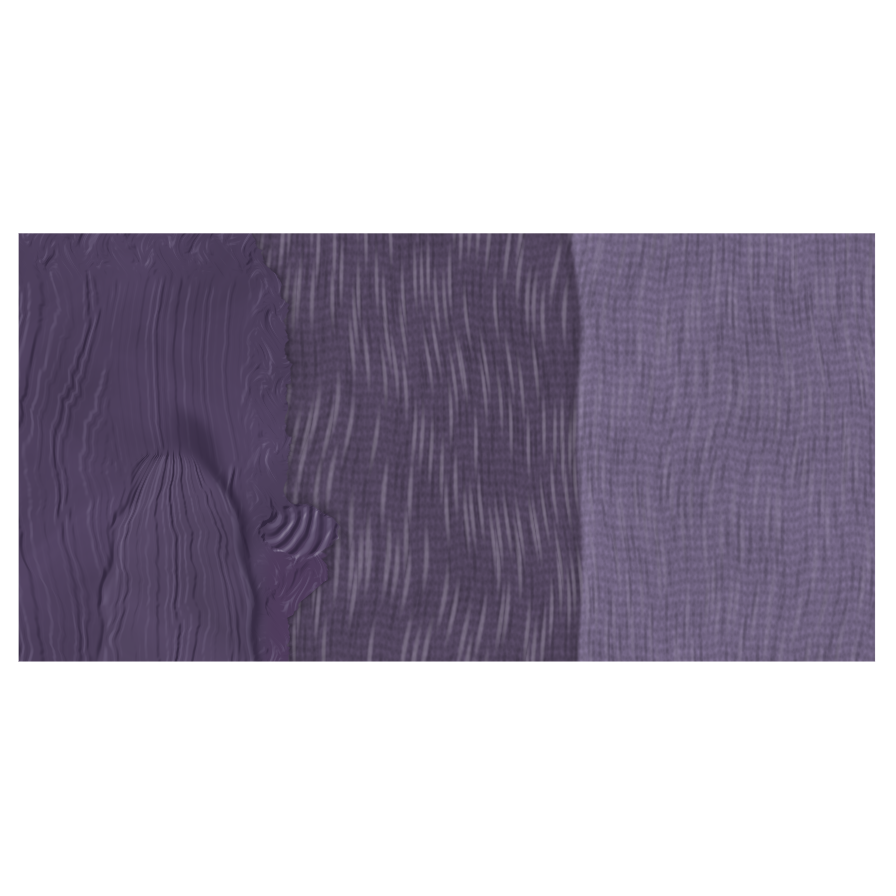
Reproduce this texture procedurally as a Shadertoy shader.

```glsl
// Violet paint swatch on white: thick glossy impasto, a dark brushed coat and a paler tint.
// The impasto is a height field of grooves and folds, lit by its slope; the coats
// combine a woven canvas of sines with long bristle dashes from stretched cellular noise.

const float TAU = 6.2832;
const vec2 SWATCH_LOW = vec2(0.0208, 0.2617);
const vec2 SWATCH_HIGH = vec2(0.9766, 0.7396);
const vec3 SHADOW = vec3(0.17, 0.13, 0.22);
const vec3 BODY = vec3(0.305, 0.25, 0.365);
const vec3 DARK_COAT = vec3(0.325, 0.275, 0.375);
const vec3 PALE_COAT = vec3(0.44, 0.39, 0.51);
const vec3 GLOSS = vec3(0.72, 0.69, 0.75);

vec2 hash2(vec2 cell) {
    vec3 q = fract(cell.xyx * vec3(0.1031, 0.1030, 0.0973));
    q += dot(q, q.yzx + 33.33);
    return fract((q.xx + q.yz) * q.zy);
}

// Distance to the nearest scattered point
float cellular(vec2 p) {
    vec2 cell = floor(p), f = fract(p);
    float nearest = 2.0;
    for (int j = -1; j <= 1; j++)
        for (int i = -1; i <= 1; i++) {
            vec2 offset = vec2(i, j);
            vec2 d = offset + hash2(cell + offset) - f;
            nearest = min(nearest, dot(d, d));
        }
    return sqrt(nearest);
}

// Smooth folds from sines that bend each other
float folds(vec2 p) {
    float sum = 0.0, gain = 0.5;
    for (int i = 0; i < 4; i++) {
        p += 0.7 * sin(p.yx * 1.3 + vec2(1.7, 4.1));
        sum += gain * sin(p.x) * sin(p.y + 0.8);
        p = mat2(1.5, 1.1, -1.1, 1.5) * p;
        gain *= 0.55;
    }
    return sum;
}

// Parallel bristle marks across a stroke
float grooves(float across) {
    return 0.5 * sin(across * 230.0 + 2.0 * sin(across * 61.0))
         + 0.35 * sin(across * 517.0 + 3.0 * sin(across * 97.0))
         + 0.2 * sin(across * 940.0);
}

float dashes(vec2 p, vec2 density) {
    return 1.0 - smoothstep(0.06, 0.40, cellular(p * density));
}

float weave(vec2 p) {
    float row = p.y * 82.0 + 0.25 * sin(p.x * 45.0) + 0.15 * sin(p.x * 130.0);
    float thread = p.x * 145.0 + 0.3 * sin(p.y * 50.0);
    return sin(TAU * row) * (0.65 + 0.35 * sin(TAU * thread)) + 0.35 * sin(TAU * thread);
}

float ellipse(vec2 p, vec2 centre, vec2 radius) {
    return (length((p - centre) / radius) - 1.0) * min(radius.x, radius.y);
}

float box(vec2 p, vec2 centre, vec2 halfSize) {
    vec2 d = abs(p - centre) - halfSize;
    return length(max(d, 0.0)) + min(max(d.x, d.y), 0.0);
}

float inside(float distance, float soft) {
    return 1.0 - smoothstep(-soft, soft, distance);
}

float domeDistance(vec2 p) {
    return ellipse(p, vec2(0.194, 0.255), vec2(0.087, 0.25)) + 0.003 * sin(p.y * 75.0 + p.x * 40.0);
}

float knobDistance(vec2 p) {
    return ellipse(p, vec2(0.334, 0.407), vec2(0.04, 0.029)) + 0.006 * folds(p * 80.0);
}

// Thickness of the impasto: side strip, upper stroke, folds, lower dome, knob
float paintHeight(vec2 p) {
    float wobble = folds(p * 24.0);
    float sideStrip = 0.75 * grooves(p.x * 0.7 + 0.012 * sin(p.y * 17.0) + 0.008 * wobble);
    float upper = inside(box(p, vec2(0.198, 0.585), vec2(0.075, 0.105)) + 0.006 * wobble, 0.012);
    float bow = p.x + 0.022 * sin((p.y - 0.45) * 11.0) + 0.004 * wobble;
    float rough = smoothstep(0.265, 0.295, p.x) + smoothstep(0.68, 0.71, p.y);
    float height = mix(sideStrip, 1.6 * folds(p * vec2(85.0, 60.0)), min(rough, 1.0));
    height = mix(height, 0.6 + 0.45 * grooves(bow), upper);

    float dome = domeDistance(p);
    float lift = clamp((p.y - 0.255) / 0.25, 0.0, 0.95);
    float fan = (p.x - 0.194) / sqrt(1.0 - lift * lift);
    float lip = exp(-pow((dome + 0.006) / 0.006, 2.0));
    height = mix(height, 0.8 + 0.55 * grooves(fan * 0.9 + 0.01 * wobble) + 1.1 * lip, inside(dome, 0.004));

    vec2 curl = p - vec2(0.30, 0.425);
    float knob = 1.3 + 0.7 * sin(length(curl) * 420.0 + 3.0 * wobble);
    return mix(height, knob, inside(knobDistance(p), 0.003));
}

vec3 impasto(vec2 p) {
    float slope = paintHeight(p) - paintHeight(p + vec2(-0.0022, 0.0016));
    float broad = folds(p * 19.0 + 3.0);
    float dome = domeDistance(p);
    vec3 colour = BODY * (1.0 + 0.10 * broad) + 0.025 * inside(dome, 0.01);
    float magenta = smoothstep(0.285, 0.31, p.x) * (1.0 - smoothstep(0.36, 0.42, p.y));
    colour = mix(colour, vec3(0.31, 0.22, 0.36), 0.6 * magenta);
    colour = mix(colour, SHADOW, 0.75 * smoothstep(0.05, 0.9, slope));
    colour = mix(colour, vec3(0.43, 0.38, 0.50), 0.6 * smoothstep(0.05, 0.6, -slope));
    float gloss = smoothstep(0.5, 1.15, -slope) * smoothstep(-0.3, 0.35, broad);
    colour = mix(colour, GLOSS, 0.65 * gloss);
    float crease = exp(-pow((dome - 0.005) / 0.006, 2.0)) * smoothstep(0.15, 0.24, p.x);
    return mix(colour, SHADOW, 0.6 * crease);
}

vec3 brushedCoat(vec2 p, vec3 base, float glint) {
    vec2 brush = p + vec2(0.012 * sin(p.y * 9.0 + p.x * 14.0) + 0.003 * sin(p.y * 31.0), 0.0);
    float hairs = dashes(brush, vec2(105.0, 8.0));
    float furrows = dashes(brush + 3.7, vec2(130.0, 11.0));
    float cloud = sin(p.x * 23.0 + sin(p.y * 13.0)) * sin(p.y * 17.0 + 1.0);
    vec3 colour = base * (1.0 + 0.065 * weave(p) + 0.025 * cloud - 0.12 * furrows);
    colour *= 0.94 + 0.12 * cellular(p * vec2(260.0, 190.0));
    return mix(colour, GLOSS, glint * hairs);
}

void mainImage(out vec4 fragColor, in vec2 fragCoord) {
    vec2 p = fragCoord / iResolution.xy;
    float pixel = 1.0 / iResolution.y;

    // Two thin coats meeting at a slightly bowed seam
    float seam = p.x - 0.647 + 0.010 * smoothstep(0.62, 0.74, p.y) - 0.003 * sin(p.y * 21.0);
    float pale = smoothstep(-0.003, 0.003, seam);
    vec3 colour = brushedCoat(p, mix(DARK_COAT, PALE_COAT, pale), mix(0.34, 0.16, pale));
    colour += 0.035 * exp(-pow((seam - 0.006) / 0.007, 2.0));
    colour *= 1.0 - 0.10 * exp(-pow((seam + 0.006) / 0.006, 2.0));

    // Thick paint with a ragged right border and a soft cast shadow
    float border = 0.32 + 0.045 * exp(-pow((p.y - 0.375) / 0.045, 2.0))
                 - 0.038 * smoothstep(0.67, 0.73, p.y) + 0.011 * folds(p * vec2(40.0, 75.0));
    float thick = min(p.x - border, knobDistance(p));
    colour *= 1.0 - 0.3 * exp(-max(thick, 0.0) / 0.006);
    colour = mix(colour, impasto(p), inside(thick, max(pixel, 0.0015)));

    // White surround
    float frame = box(p, 0.5 * (SWATCH_LOW + SWATCH_HIGH), 0.5 * (SWATCH_HIGH - SWATCH_LOW));
    fragColor = vec4(mix(vec3(1.0), colour, inside(frame, 0.7 * pixel)), 1.0);
}
```
